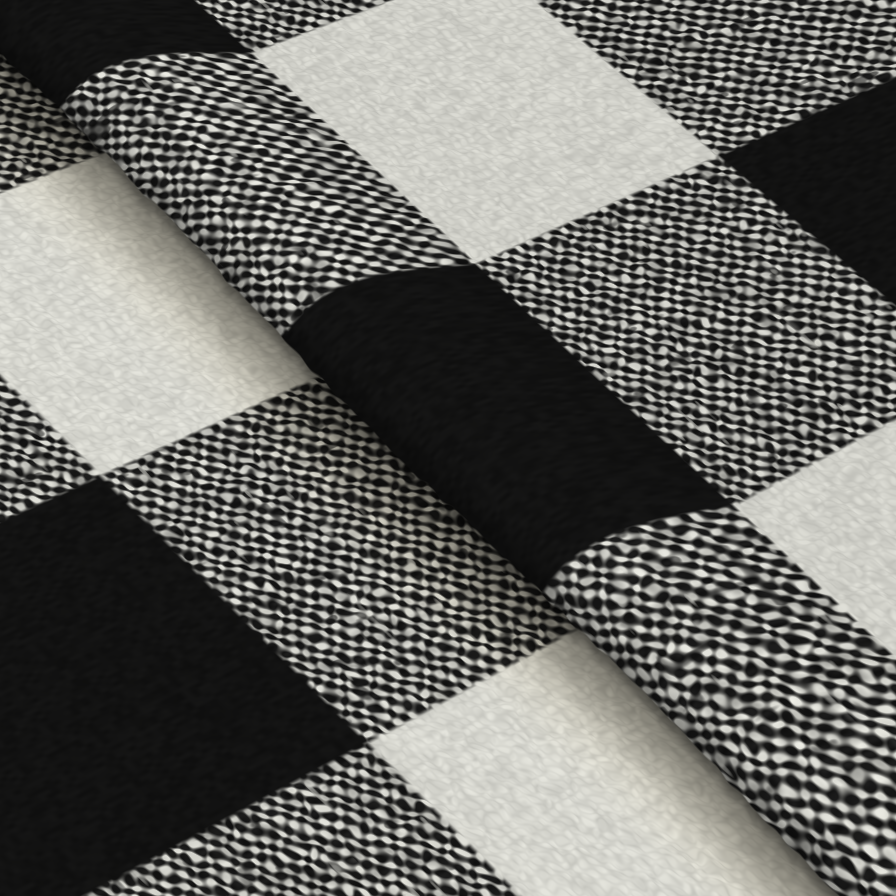
Write a three.js fragment shader that draws this texture.

```glsl
varying vec2 vUv;

const float PI = 3.14159265;
const vec3 BLACK_YARN = vec3(0.066, 0.066, 0.065);
const vec3 PALE_YARN = vec3(0.86, 0.86, 0.83);
const vec2 VANISHING = vec2(5.339, 2.846);
const float FOLD_BACK = -0.204;
const float ROW_YARNS = 38.0;

float hash(vec2 p) {
  vec3 q = fract(p.xyx * vec3(0.1031, 0.1030, 0.0973));
  q += dot(q, q.yzx + 33.33);
  return fract((q.x + q.y) * q.z);
}

float noise(vec2 p) {
  vec2 cell = floor(p);
  vec2 f = fract(p);
  f = f * f * (3.0 - 2.0 * f);
  float low = mix(hash(cell), hash(cell + vec2(1.0, 0.0)), f.x);
  float high = mix(hash(cell + vec2(0.0, 1.0)), hash(cell + 1.0), f.x);
  return mix(low, high, f.y);
}

// Alternating bands: 1 on even intervals, 0 on odd ones
float bands(float t, float softness) {
  return smoothstep(-softness, softness, sin(PI * t));
}

// Perspective row lines, bent evenly into row numbers
float rowNumber(float slope) {
  float u = slope - 0.4453;
  return 2.0 + 13.16 * u - 20.3 * u * u;
}

// Staggered crossings, drawn out into slanted flecks
float weave(vec2 yarn, float slant) {
  float rising = cos(PI * (yarn.x - yarn.y));
  float falling = cos(PI * (yarn.x + yarn.y));
  return mix(rising, -falling, slant);
}

// Checked cloth: check holds column and row, thread counts the yarns
vec3 cloth(vec2 check, vec2 thread) {
  float warp = bands(check.x, 0.025);
  float weft = bands(check.y + 1.0, 0.025);
  float mixed = abs(warp - weft);

  // Over and under crossings with uneven yarn
  vec2 wobble = vec2(noise(thread * 0.8), noise(thread * 0.8 + 47.0)) - 0.5;
  vec2 yarn = thread + wobble * 0.75;
  float crossing = weave(yarn, 0.6);
  float cover = smoothstep(-0.55, 0.55, crossing);
  float light = mix(weft, warp, cover);
  float relief = smoothstep(0.0, 0.8, abs(crossing));
  float fleckTone = 0.72 + 0.42 * noise(thread * 0.9 + 11.0);
  light *= mix(1.0, fleckTone * (0.78 + 0.22 * relief), mixed);

  // Soft slubs and thin places along the yarn
  float slub = smoothstep(0.88, 0.98, noise(thread * vec2(0.8, 0.4) + 19.0));
  float thin = smoothstep(0.84, 0.96, noise(thread * vec2(0.5, 0.7) + 83.0));
  light = mix(light, 0.9, mixed * slub * 0.6);
  light *= 1.0 - mixed * thin * 0.55;

  // Yarn tone, fine fuzz and gentle ribs
  float tone = 0.94 + 0.11 * noise(yarn * 1.6 + 7.0);
  float rib = 0.955 + 0.045 * relief;
  float fuzz = noise(thread * vec2(1.1, 2.3) + 31.0);
  vec3 dark = BLACK_YARN * (0.85 + 0.4 * fuzz + mixed * 0.5 * fuzz);
  vec3 pale = PALE_YARN * tone * rib;
  return mix(dark, pale, clamp(light, 0.0, 1.0));
}

// Upper cloth rolls over the fold
vec3 upperCloth(float across, float slope, float edge) {
  float roll = clamp((across - FOLD_BACK) / 0.259, 0.0, 1.0);
  float row = rowNumber(slope + 0.0085 * sin(PI * 0.87 * roll));
  float column = (across + 0.506) / 0.302;
  float yarns = 76.0 * across + 36.0 * min(across - FOLD_BACK, 0.0);
  float underside = smoothstep(edge - 0.055, edge + 0.004, across);
  float crown = sin(PI * roll);
  float shade = 0.97 + 0.07 * crown - 0.3 * underside;
  return cloth(vec2(column, row), vec2(yarns, row * ROW_YARNS)) * shade;
}

// Lower cloth lies flat in the shadow of the fold
vec3 lowerCloth(float across, float slope, float edge) {
  float row = rowNumber(slope - 0.0095);
  float column = 3.0 + (across - 0.419) / 0.6;
  float depth = across - edge;
  float shade = mix(0.58, 1.0, smoothstep(0.0, 0.13, depth));
  shade *= mix(0.6, 1.0, smoothstep(-0.005, 0.025, depth));
  vec3 tint = mix(vec3(1.0, 0.98, 0.93), vec3(1.0), smoothstep(0.0, 0.2, depth));
  vec2 thread = vec2(across * 82.0, row * ROW_YARNS);
  return cloth(vec2(column, row), thread) * shade * tint;
}

void main() {
  float diagonal = 1.0 - vUv.y - vUv.x;
  float across = diagonal > 0.0 ? diagonal : diagonal / (1.0 + 0.3 * vUv.x);
  float slope = (VANISHING.y - vUv.y) / (VANISHING.x - vUv.x);

  // Fold lip with a slight wave and thread bumps
  float edge = 0.06 + 0.006 * sin(vUv.x * 11.0 - 3.0);
  edge += 0.006 * (noise(vec2(vUv.x * 75.0, 3.0)) - 0.5);

  vec3 upper = upperCloth(across, slope, edge);
  vec3 lower = lowerCloth(across, slope, edge);
  float below = smoothstep(edge - 0.002, edge + 0.002, across);
  gl_FragColor = vec4(mix(upper, lower, below), 1.0);
}
```
